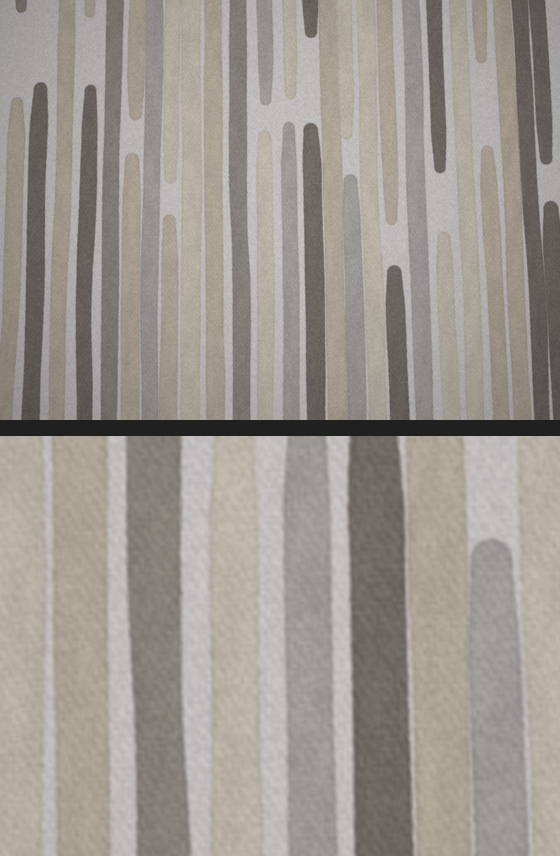
Top: the whole. Bottom: its middle third, enlarged.
This pattern is drawn by a Shadertoy shader. Its source:

```glsl
// Woven cloth printed with 25 leaning, hand-brushed vertical stripes.
// Each stripe is a wobbling capsule; many columns break into two strokes.
// Mottled paint, thread grain and a soft falloff of light finish the cloth.

const int COLUMNS = 25;
const float PITCH = 0.0533;
const vec3 GROUND = vec3(0.735, 0.717, 0.718);

// Paints: 0 cream, 1 tan, 2 grey, 3 brown, 4 dark
const vec3 PAINTS[5] = vec3[5](
    vec3(0.70, 0.67, 0.62), vec3(0.655, 0.615, 0.56), vec3(0.585, 0.57, 0.56),
    vec3(0.50, 0.475, 0.45), vec3(0.41, 0.38, 0.36));

// Order of paints across the cloth
const int TONES[COLUMNS] = int[COLUMNS](
    1, 4, 1, 4, 3, 1, 2, 1, 0, 1, 3, 0, 2, 4, 1, 2, 0, 4, 2, 0, 0, 1, 1, 4, 4);

float hash(vec2 p) {
    vec3 q = fract(vec3(p.xyx) * 0.1031);
    q += dot(q, q.yzx + 33.33);
    return fract((q.x + q.y) * q.z);
}

float noise(vec2 p) {
    vec2 cell = floor(p), f = fract(p);
    f = f * f * (3.0 - 2.0 * f);
    float low = mix(hash(cell), hash(cell + vec2(1, 0)), f.x);
    float high = mix(hash(cell + vec2(0, 1)), hash(cell + vec2(1, 1)), f.x);
    return mix(low, high, f.y);
}

// Distance to a stroke; "inside" is the height measured inward from its tip
float strokeDistance(float x, float inside, float halfWidth) {
    float w = halfWidth * mix(0.74, 1.0, smoothstep(0.0, 0.11, inside));
    return length(vec2(x, min(inside - w, 0.0))) - w;
}

// Lays one stroke of paint over the cloth, with a slightly darker rim
vec3 brush(vec3 base, vec3 paint, float d, float soft, float mottle) {
    float rim = smoothstep(-0.006, -0.001, d);
    vec3 tint = paint * (0.97 + 0.06 * mottle - 0.04 * rim);
    return mix(base, tint, 0.95 * (1.0 - smoothstep(-soft, soft, d)));
}

// Centre line of a column: uneven spacing, fanning lean and hand wobble
float columnCentre(float id, float y) {
    float x = 0.04 + PITCH * id + 0.0104 * cos(0.74 * (id - 4.0));
    float lean = 0.07 * (x - 0.5) * (0.5 - y);
    float wobble = 0.009 * (noise(vec2(id * 7.3, y * 3.5)) - 0.5);
    return x + lean + wobble;
}

// Height of a column's lower tip: a drifting wave with some scatter
float tipHeight(float id) {
    float wave = 0.15 * cos(0.62 * (id - 2.2));
    return 0.72 - 0.01 * id + wave + 0.12 * (hash(vec2(id, 17.0)) - 0.5);
}

vec3 stripes(vec2 p, float soft) {
    vec3 color = GROUND;
    float mottle = noise(p * vec2(70.0, 22.0));
    for (int i = 0; i < COLUMNS; i++) {
        float id = float(i);
        float x = p.x - columnCentre(id, p.y);
        float halfWidth = mix(0.0195, 0.0235, hash(vec2(id, 5.0)));
        halfWidth += 0.003 * (noise(vec2(id * 3.7 + 40.0, p.y * 9.0)) - 0.5);

        // Most odd columns, and every twelfth, are split by a gap
        bool broken = i % 12 == 0 || (i % 2 == 1 && i % 14 != 9);
        float chance = hash(vec2(id, 23.0));
        float gap = mix(0.04, 0.24, chance * chance);
        float lowerTip = broken ? tipHeight(id) : 2.0;
        float upperTip = lowerTip + gap;
        float shift = 0.016 * (hash(vec2(id, 31.0)) - 0.5);

        float lower = strokeDistance(x, lowerTip - p.y, halfWidth);
        float upper = strokeDistance(x - shift, p.y - upperTip, halfWidth * 0.88);
        color = brush(color, PAINTS[TONES[i]], lower, soft, mottle);
        color = brush(color, PAINTS[TONES[(i + 4) % COLUMNS]], upper, soft, mottle);
    }
    return color;
}

// Fine twill relief plus irregular threads, centred on zero
float weave(vec2 p) {
    float twill = sin(700.0 * (p.x + 0.7 * p.y));
    float weft = noise(p * vec2(190.0, 380.0)) - 0.5;
    float warp = noise(p * vec2(380.0, 190.0) + 91.0) - 0.5;
    return 0.008 * twill + 0.036 * (weft + warp);
}

float lighting(vec2 p, float aspect) {
    vec2 offset = (p - vec2(0.52 * aspect, 0.56)) * vec2(0.85, 0.9);
    return 1.04 - 0.46 * dot(offset, offset);
}

void mainImage(out vec4 fragColor, in vec2 fragCoord) {
    vec2 p = fragCoord / iResolution.y;
    float aspect = iResolution.x / iResolution.y;
    float soft = max(1.0 / iResolution.y, 0.0026);

    // Threads fray the paint edges a little
    float fray = 0.001 * (noise(p * 190.0) - 0.5);
    vec3 color = stripes(p + vec2(fray, 0.0), soft);
    color += weave(p);
    color *= lighting(p, aspect);
    fragColor = vec4(clamp(color, 0.0, 1.0), 1.0);
}
```
